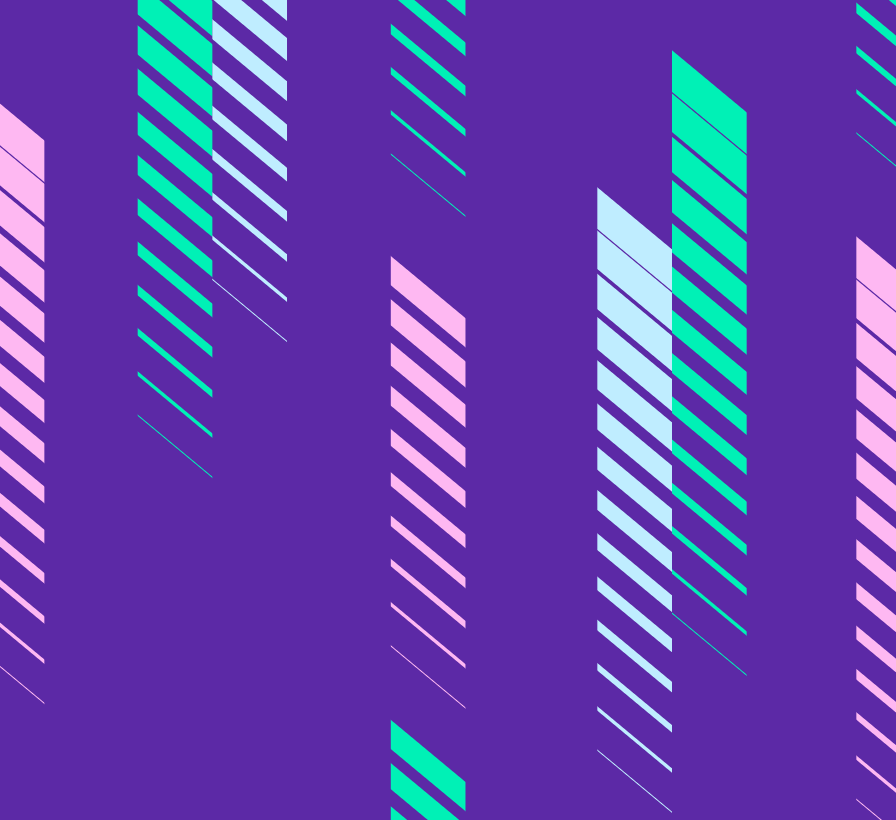
Reproduce this pattern procedurally as a WebGL 2 fragment shader.

```glsl
#version 300 es
precision highp float;
// Columns of slanted bars that thin out downwards on a flat violet ground.

#define COLUMNS 12.0     // column widths across the canvas
#define HEIGHT 10.94     // column widths down the canvas
#define PERIOD 0.577     // vertical step between bars
#define SLOPE 0.828      // fall of a bar across one column
#define THINNEST 0.017   // thickness of the lowest bar
#define GROWTH 0.0414    // thickness gained per bar upwards
#define LONG 14.0        // bars in a long column
#define SHORT 10.0       // bars in a short column
#define VIOLET vec3(0.36, 0.16, 0.65)
#define GREEN vec3(0.0, 0.945, 0.715)
#define PINK vec3(0.995, 0.722, 0.95)
#define ICE vec3(0.75, 0.93, 1.0)

uniform vec2 u_resolution;
out vec4 fragColor;

// Share of a filter window of width w around v that lies in [lo, hi].
float coverage(float v, float lo, float hi, float w) {
    return clamp((min(hi, v + 0.5 * w) - max(lo, v - 0.5 * w)) / w, 0.0, 1.0);
}

// Paints one column; the upper left corner of its lowest bar is at tip.
void paintColumn(inout vec3 color, vec2 p, float pixel, vec2 tip, float bars, vec3 ink) {
    float across = coverage(p.x, tip.x, tip.x + 1.0, pixel);
    float rise = tip.y - p.y + SLOPE * (p.x - tip.x);
    float base = floor(rise / PERIOD);
    float bar = 0.0;

    // The two nearest bars, counted upwards from the lowest.
    for (int j = 0; j < 2; j++) {
        float k = base + float(j);
        if (k < 0.0 || k >= bars) continue;
        float top = k * PERIOD;
        float thickness = THINNEST + GROWTH * k;
        bar += coverage(rise, top - thickness, top, 1.2 * pixel);
    }
    color = mix(color, ink, across * min(bar, 1.0));
}

void main() {
    // Column units, with y measured down from the top edge.
    vec2 uv = gl_FragCoord.xy / u_resolution;
    vec2 p = vec2(uv.x * COLUMNS, (1.0 - uv.y) * HEIGHT);
    float pixel = COLUMNS / u_resolution.x;
    vec3 color = VIOLET;

    // Left side
    paintColumn(color, p, pixel, vec2(-0.406, 8.547), LONG, PINK);
    paintColumn(color, p, pixel, vec2(1.844, 5.531), LONG, GREEN);
    paintColumn(color, p, pixel, vec2(2.844, 3.719), LONG, ICE);

    // Centre stack
    paintColumn(color, p, pixel, vec2(5.234, 2.047), SHORT, GREEN);
    paintColumn(color, p, pixel, vec2(5.234, 8.609), SHORT, PINK);
    paintColumn(color, p, pixel, vec2(5.234, 14.797), SHORT, GREEN);

    // Right side
    paintColumn(color, p, pixel, vec2(8.0, 10.0), LONG, ICE);
    paintColumn(color, p, pixel, vec2(9.0, 8.172), LONG, GREEN);
    paintColumn(color, p, pixel, vec2(11.469, 1.766), LONG, GREEN);
    paintColumn(color, p, pixel, vec2(11.469, 10.656), LONG, PINK);

    fragColor = vec4(color, 1.0);
}
```
